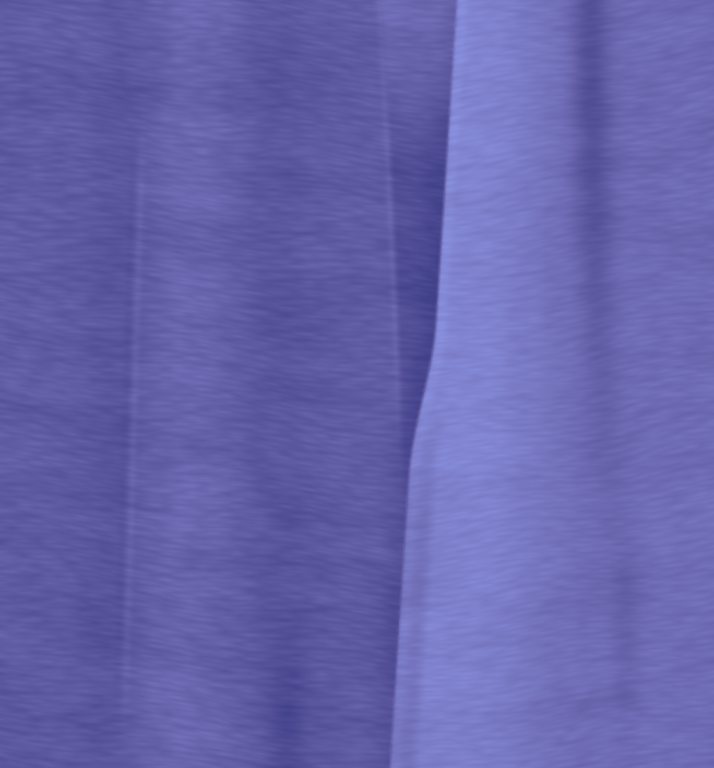
This texture is drawn by a WebGL 1 fragment shader. Its source:

```glsl
precision highp float;
// Draped violet-blue knit cloth: soft vertical folds, one overlapping edge, fine cross fibres.

uniform vec2 u_resolution;

const vec3 SHADOW_COLOR = vec3(0.265, 0.265, 0.55);
const vec3 LIGHT_COLOR  = vec3(0.505, 0.52, 0.82);
const vec3 MID_TINT     = vec3(0.004, -0.018, -0.030);
const vec2 FIBRE_SCALE  = vec2(22.0, 150.0);
const vec2 THREAD_SCALE = vec2(60.0, 260.0);
const vec2 BLOTCH_SCALE = vec2(7.0, 30.0);
const float FIBRE_GAIN  = 0.20;
const float THREAD_GAIN = 0.12;
const float BLOTCH_GAIN = 0.16;
const float EDGE_SOFT   = 0.004;

vec2 hash2(vec2 p) {
  return fract(sin(vec2(dot(p, vec2(127.1, 311.7)), dot(p, vec2(269.5, 183.3)))) * 43758.5);
}

float valueNoise(vec2 p) {
  vec2 i = floor(p);
  vec2 f = fract(p);
  f = f * f * (3.0 - 2.0 * f);
  float low = mix(hash2(i).x, hash2(i + vec2(1.0, 0.0)).x, f.x);
  float high = mix(hash2(i + vec2(0.0, 1.0)).x, hash2(i + 1.0).x, f.x);
  return mix(low, high, f.y);
}

// Distance to the nearest scattered cell centre.
float cellular(vec2 p) {
  vec2 i = floor(p);
  vec2 f = fract(p);
  float nearest = 2.0;
  for (int y = -1; y <= 1; y++) {
    for (int x = -1; x <= 1; x++) {
      vec2 cell = vec2(float(x), float(y));
      vec2 d = cell + hash2(i + cell) - f;
      nearest = min(nearest, dot(d, d));
    }
  }
  return sqrt(nearest);
}

// Bell-shaped fold profile around a centre.
float fold(float x, float center, float width) {
  float d = (x - center) / width;
  return exp(-d * d);
}

float overlapEdge(float y) {
  return 0.546 + 0.07 * y + 0.024 * smoothstep(0.38, 0.58, y);
}

float leftCloth(vec2 p, float edge) {
  float tone = 0.41;
  // Outer valley, its fine crease, and the broad ridge beside it.
  float crease = 0.173 + 0.032 * p.y;
  tone -= 0.13 * fold(p.x, crease - 0.025, 0.045);
  tone += 0.15 * fold(p.x, crease + 0.07, 0.075);
  float creaseFade = smoothstep(0.0, 0.2, p.y) * (1.0 - smoothstep(0.72, 0.86, p.y));
  tone += 0.13 * creaseFade * fold(p.x, crease, 0.006);
  tone -= 0.06 * creaseFade * fold(p.x, crease - 0.012, 0.006);
  // Inner valley, deepest near the hem.
  tone -= 0.10 * fold(p.x, 0.405 - 0.03 * p.y, 0.055);
  tone -= 0.20 * fold(p.x, 0.402, 0.024) * fold(p.y, 0.06, 0.12);
  // Recess between the inner seam and the overlapping cloth.
  float seam = 0.568 - 0.035 * p.y * p.y;
  float inside = smoothstep(seam - 0.005, seam + 0.008, p.x);
  float depth = smoothstep(0.25, 0.55, p.y) * (1.0 - smoothstep(0.74, 0.96, p.y));
  tone += inside * (0.18 * smoothstep(0.78, 0.96, p.y) - 0.24 * depth);
  tone += 0.10 * fold(p.x, seam - 0.003, 0.005) * smoothstep(0.38, 0.6, p.y);
  return tone - 0.20 * fold(p.x, edge, 0.026) * (1.0 - 0.5 * smoothstep(0.7, 1.0, p.y));
}

float rightCloth(vec2 p, float edge) {
  float tone = mix(0.96, 0.64, smoothstep(0.66, 0.84, p.x));
  tone += 0.09 * (1.0 - smoothstep(0.1, 0.55, p.y)) * smoothstep(0.72, 0.9, p.x);
  tone -= 0.06 * (1.0 - smoothstep(0.0, 0.4, p.y));
  // Long fold fading downwards, with a faint continuation.
  float foldX = 0.823 + 0.05 * (1.0 - p.y) * (1.0 - p.y);
  float foldDepth = mix(0.13, 0.42, smoothstep(0.35, 0.95, p.y));
  tone -= foldDepth * fold(p.x, foldX + 0.005, 0.026) * smoothstep(0.1, 0.5, p.y);
  tone -= 0.17 * fold(p.x, 0.878, 0.022) * fold(p.y, 0.19, 0.14);
  // Turned flap along the lower edge.
  float flap = 1.0 - smoothstep(0.35, 0.5, p.y);
  tone -= 0.17 * flap * (1.0 - smoothstep(edge + 0.025, edge + 0.045, p.x));
  return tone + 0.08 * fold(p.x, edge + 0.008, 0.008);
}

// Stretched flecks that follow the weave.
float weave(vec2 p, float side) {
  float slope = mix(-0.09, 0.10, side);
  vec2 q = vec2(p.x, p.y - slope * p.x + 0.004 * sin(p.x * 19.0 + p.y * 11.0));
  float fibre = 0.5 - cellular(q * FIBRE_SCALE);
  float thread = valueNoise(q * THREAD_SCALE) - 0.5;
  float blotch = valueNoise(q * BLOTCH_SCALE) - 0.5;
  return FIBRE_GAIN * fibre + THREAD_GAIN * thread + BLOTCH_GAIN * blotch;
}

void main() {
  vec2 p = gl_FragCoord.xy / u_resolution;
  float edge = overlapEdge(p.y);
  float side = smoothstep(edge - EDGE_SOFT, edge + EDGE_SOFT, p.x);
  float tone = mix(leftCloth(p, edge), rightCloth(p, edge), side);
  tone += weave(p, step(edge, p.x)) * mix(1.0, 0.75, side);
  tone = clamp(tone, -0.05, 1.12);
  vec3 color = mix(SHADOW_COLOR, LIGHT_COLOR, tone) + 4.0 * tone * (1.0 - tone) * MID_TINT;
  gl_FragColor = vec4(color, 1.0);
}
```
